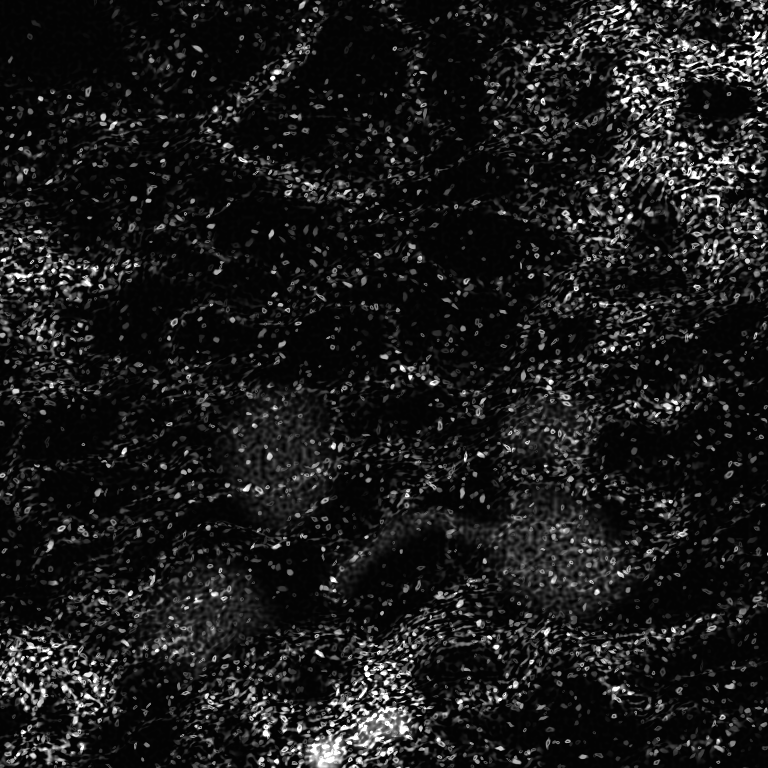
Write a three.js fragment shader that draws this texture.

```glsl
varying vec2 vUv;

const float FLOW_ANGLE = 0.36;
const float FLOW_SPREAD = 2.4;
const vec2 STRAND_SCALE = vec2(3.2, 7.0);
const vec2 FIBRE_SCALE = vec2(85.0, 175.0);
const float MOTTLE_SCALE = 150.0;
const float GRAIN_COUNT = 98.0;
const float SPARSE_GRAINS = 0.10;
const float DENSE_GRAINS = 0.42;
const float FIBRE_GAIN = 0.95;
const float GRAIN_GAIN = 0.95;
const float HAZE_GAIN = 0.24;
const vec3 BLACK_LEVEL = vec3(0.012);
const vec3 GLOW_COLOUR = vec3(1.0);

vec2 hash2(vec2 p) {
  vec3 q = fract(vec3(p.xyx) * vec3(0.1031, 0.1030, 0.0973));
  q += dot(q, q.yzx + 33.33);
  return fract((q.xx + q.yz) * q.zy);
}

float cornerSlope(vec2 corner, vec2 offset) {
  float angle = 6.28318 * hash2(corner + 91.0).x;
  return dot(vec2(cos(angle), sin(angle)), offset);
}

float gradientNoise(vec2 p) {
  vec2 i = floor(p), f = fract(p);
  vec2 u = f * f * f * (f * (f * 6.0 - 15.0) + 10.0);
  vec2 e = vec2(1.0, 0.0);
  return mix(
    mix(cornerSlope(i, f), cornerSlope(i + e, f - e), u.x),
    mix(cornerSlope(i + e.yx, f - e.yx), cornerSlope(i + 1.0, f - 1.0), u.x), u.y);
}

float fbm(vec2 p) {
  float sum = 0.0, amp = 1.0;
  for (int i = 0; i < 4; i++) {
    sum += amp * gradientNoise(p);
    p = p * 2.03 + 17.0;
    amp *= 0.5;
  }
  return sum;
}

vec2 alongFlow(vec2 p, float angle) {
  float c = cos(angle), s = sin(angle);
  return vec2(c * p.x + s * p.y, c * p.y - s * p.x);
}

float patchAt(vec2 p, vec2 centre, vec2 radius) {
  return 1.0 - smoothstep(0.45, 1.15, length((p - centre) / radius));
}

float ridge(float n, float width) {
  return 1.0 - smoothstep(0.0, width, abs(n));
}

// Strands that wrap dark islands, plus crowded regions near the borders
float tissueDensity(vec2 p, vec2 warped) {
  vec2 q = alongFlow(warped, FLOW_ANGLE) * STRAND_SCALE;
  float cover = smoothstep(-0.3, 0.35, gradientNoise(p * 4.3 + 5.0));
  float strands = ridge(gradientNoise(q + 3.0), 0.17) * cover;
  strands += 0.55 * ridge(gradientNoise(q * 1.9 + 41.0), 0.13) * (1.0 - 0.6 * cover);
  float crowd = 1.1 * patchAt(warped, vec2(1.0, 0.88), vec2(0.32, 0.25));
  crowd += 0.9 * patchAt(warped, vec2(0.03, 0.10), vec2(0.14, 0.10));
  crowd += 0.8 * patchAt(warped, vec2(0.45, 0.06), vec2(0.20, 0.12));
  crowd += 0.6 * patchAt(warped, vec2(0.05, 0.62), vec2(0.09, 0.12));
  crowd *= smoothstep(-0.35, 0.2, fbm(p * 11.0 + 8.0));
  float empty = patchAt(p, vec2(0.06, 0.96), vec2(0.14, 0.11));
  return (0.6 * strands + crowd) * (1.0 - empty);
}

// Faint cloudy pools and one curved band around an island
float hazePools(vec2 q) {
  float pools = 0.7 * patchAt(q, vec2(0.36, 0.40), vec2(0.09, 0.08));
  pools += patchAt(q, vec2(0.73, 0.27), vec2(0.09, 0.09));
  pools += 0.8 * patchAt(q, vec2(0.27, 0.19), vec2(0.09, 0.06));
  pools += 0.6 * patchAt(q, vec2(0.70, 0.43), vec2(0.07, 0.05));
  vec2 arc = (q - vec2(0.57, 0.21)) / vec2(0.13, 0.11);
  pools += 0.8 * ridge(length(arc) - 1.0, 0.22) * smoothstep(0.1, 0.6, arc.y);
  return min(pools, 1.0);
}

// Small stretched cells, some hollow, lying roughly along the flow
float grains(vec2 p, float count, float density, float seed) {
  vec2 g = p * count;
  float light = 0.0;
  for (int j = -1; j <= 1; j++) {
    for (int i = -1; i <= 1; i++) {
      vec2 cell = floor(g) + vec2(float(i), float(j));
      vec2 place = hash2(cell + seed);
      vec2 trait = hash2(cell + seed + 157.0);
      vec2 shape = hash2(cell + seed + 311.0);
      vec2 tone = hash2(cell + seed + 523.0);
      float angle = FLOW_ANGLE + (trait.y - 0.5) * FLOW_SPREAD;
      vec2 size = vec2(mix(0.36, 0.85, shape.x * shape.x), mix(0.26, 0.44, shape.y));
      float r = length(alongFlow(g - cell - place, angle) / size);
      float body = 1.0 - smoothstep(0.5, 1.1, r);
      float hollow = step(0.6, tone.y) * (1.0 - smoothstep(0.0, 0.6, r));
      float present = smoothstep(-0.03, 0.03, density - trait.x);
      float level = mix(0.22, 1.0, tone.x * tone.x);
      light = max(light, present * level * body * (1.0 - 0.7 * hollow));
    }
  }
  return light;
}

void main() {
  vec2 p = vUv;
  vec2 warped = p + 0.045 * vec2(fbm(p * 5.0), fbm(p * 5.0 + 29.0));
  float density = tissueDensity(p, warped);

  // Fine fibres and mottling inside the tissue
  float fibre = gradientNoise(alongFlow(warped, FLOW_ANGLE) * FIBRE_SCALE);
  float mottle = gradientNoise(p * MOTTLE_SCALE + 13.0);
  float texture = smoothstep(-0.05, 0.65, fibre + 0.6 * mottle);
  float light = FIBRE_GAIN * density * texture;

  // Scattered cells in two sizes
  vec2 ragged = p + 0.0022 * vec2(mottle, gradientNoise(p * MOTTLE_SCALE + 71.0));
  float clump = smoothstep(-0.4, 0.4, gradientNoise(p * 9.0 + 2.0));
  float odds = SPARSE_GRAINS * (0.4 + clump) + DENSE_GRAINS * min(density, 1.0);
  odds *= 1.0 - patchAt(p, vec2(0.06, 0.96), vec2(0.14, 0.11));
  float cells = max(grains(ragged, GRAIN_COUNT, odds, 7.0),
                    0.8 * grains(ragged, GRAIN_COUNT * 1.35, odds, 43.0));
  light += GRAIN_GAIN * cells * (0.75 + 0.4 * density);

  // Haze, saturated spots and a weak noise floor
  light += HAZE_GAIN * hazePools(warped) * (0.6 + 1.1 * mottle + 0.5 * fibre);
  float spots = patchAt(warped, vec2(0.425, 0.015), vec2(0.022, 0.025));
  spots += 0.6 * patchAt(warped, vec2(0.49, 0.035), vec2(0.045, 0.025));
  light += spots * (0.7 + 0.6 * mottle) + 0.03 * max(mottle, 0.0);

  gl_FragColor = vec4(min(BLACK_LEVEL + GLOW_COLOUR * max(light, 0.0), 1.0), 1.0);
}
```
